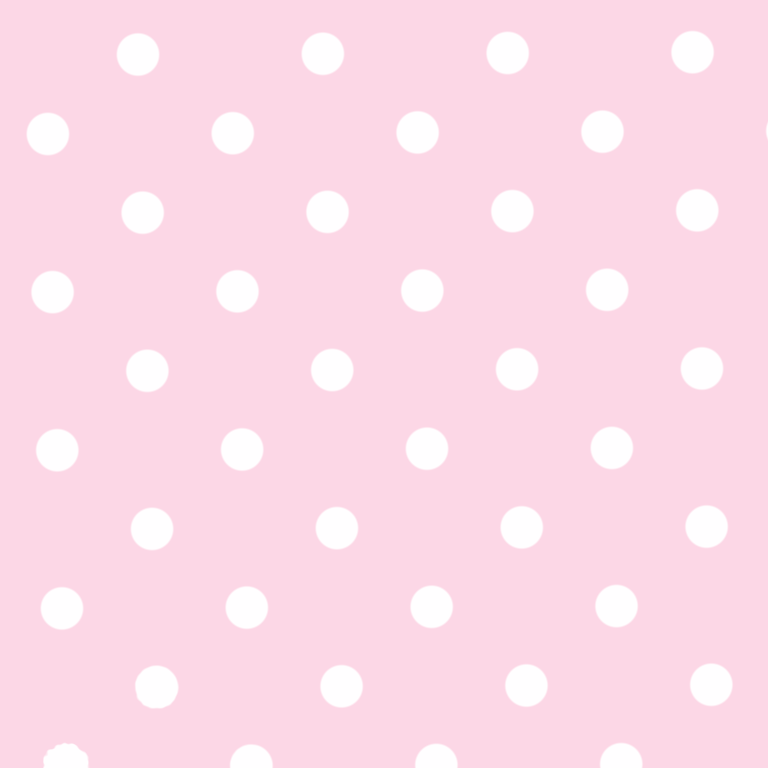
Write a WebGL 2 fragment shader that draws this pattern.

```glsl
#version 300 es
precision highp float;
// White polka dots on pale pink: a slightly tilted, centred lattice of discs.
// Each point is folded into lattice coordinates and measured to the nearest dot;
// gradient noise roughens the dot rims close to the lower left corner.

#define ORIGIN vec2(0.4326, 0.5182)      // centre of one dot
#define ACROSS vec2(0.2407, 0.0010)      // step to the next dot in a row
#define UPWARD vec2(-0.0061, 0.2059)     // step to the second row above
#define RADIUS 0.0276
#define SOFTNESS 0.0017                  // half width of the blurred rim
#define WEAR_SWELL 0.0025                // rim growth at full wear
#define WEAR_ROUGHNESS 0.005
#define WEAR_SCALE 110.0
#define PINK vec3(0.990, 0.842, 0.900)
#define WHITE vec3(1.0, 0.996, 1.0)

uniform vec2 u_resolution;
out vec4 fragColor;

// Pseudo-random gradient direction for a grid corner
vec2 gradientAt(vec2 corner) {
    vec2 h = fract(corner * vec2(0.1031, 0.1137));
    h += dot(h, h.yx + 33.33);
    float angle = 6.2832 * fract((h.x + h.y) * h.x);
    return vec2(cos(angle), sin(angle));
}

float gradientNoise(vec2 p) {
    vec2 cell = floor(p);
    vec2 f = fract(p);
    vec2 blend = f * f * f * (f * (f * 6.0 - 15.0) + 10.0);
    vec2 e = vec2(1.0, 0.0);
    float a = dot(gradientAt(cell), f);
    float b = dot(gradientAt(cell + e.xy), f - e.xy);
    float c = dot(gradientAt(cell + e.yx), f - e.yx);
    float d = dot(gradientAt(cell + e.xx), f - e.xx);
    return mix(mix(a, b, blend.x), mix(c, d, blend.x), blend.y);
}

// Distance to the closest dot centre, over corner and centre sites of the cell
float nearestDot(vec2 p) {
    mat2 basis = mat2(ACROSS, UPWARD);
    vec2 site = inverse(basis) * (p - ORIGIN);
    vec2 toCorner = basis * (fract(site + 0.5) - 0.5);
    vec2 toCentre = basis * (fract(site) - 0.5);
    return min(length(toCorner), length(toCentre));
}

void main() {
    vec2 p = gl_FragCoord.xy / u_resolution.y;

    // Wear fades out away from the lower left corner
    float wear = clamp((0.28 - length(p * vec2(0.8, 1.5))) / 0.23, 0.0, 1.0);
    float rim = RADIUS + wear * (WEAR_SWELL + WEAR_ROUGHNESS * gradientNoise(p * WEAR_SCALE));

    // Soft-edged discs over the ground
    float edge = max(SOFTNESS, 0.75 / u_resolution.y);
    float dots = 1.0 - smoothstep(-edge, edge, nearestDot(p) - rim);
    fragColor = vec4(mix(PINK, WHITE, dots), 1.0);
}
```
